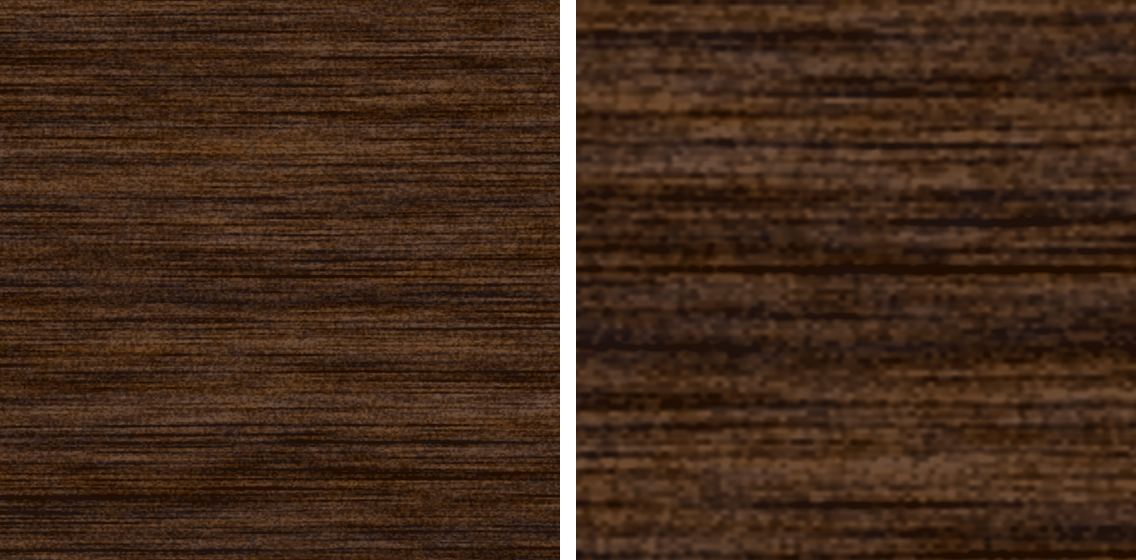
Left, the full canvas; right, a detail of the centre.
Give the GLSL for this texture, as a Shadertoy shader.

```glsl
// Dark walnut veneer with long straight grain lines, fine fibres and faint cross ticks.

float hash(vec2 p) {
    return fract(sin(dot(p, vec2(127.1, 311.7))) * 43758.5453);
}

// One row of smooth noise, shifted randomly so that streak ends never line up.
float rowNoise(float x, float row) {
    x += 37.0 * hash(vec2(row, 5.3));
    float cell = floor(x);
    return mix(hash(vec2(cell, row)), hash(vec2(cell + 1.0, row)),
               smoothstep(0.0, 1.0, x - cell));
}

float streaks(vec2 p) {
    float row = floor(p.y);
    return mix(rowNoise(p.x, row), rowNoise(p.x, row + 1.0),
               smoothstep(0.0, 1.0, p.y - row));
}

// One thin line per row, wandering a little and fading in and out along its length.
float grainLines(vec2 p, float halfWidth) {
    float row = floor(p.y);
    float centre = 0.3 + 0.25 * hash(vec2(row, 9.1)) + 0.15 * rowNoise(p.x * 2.0, row + 500.0);
    float strength = smoothstep(0.3, 0.85, rowNoise(p.x, row));
    return strength * (1.0 - smoothstep(0.0, halfWidth, abs(p.y - row - centre)));
}

void mainImage(out vec4 fragColor, in vec2 fragCoord) {
    vec2 uv = fragCoord / iResolution.xy;

    // Slight waviness of the fibres
    vec2 p = uv;
    p.y += 0.006 * streaks(uv * vec2(2.0, 3.0) + 3.0);

    // Tone: long growth bands and streaks, then fibres and fine grain
    float band = streaks(p * vec2(0.7, 20.0) + 11.0);
    float tone = 0.56;
    tone += 0.27 * (band - 0.5);
    tone += 0.30 * (streaks(p * vec2(1.2, 52.0) + 71.0) - 0.5);
    tone += 0.38 * (streaks(p * vec2(3.0, 120.0) + 23.0) - 0.5);
    tone += 0.46 * (streaks(p * vec2(14.0, 240.0) + 57.0) - 0.5);
    tone += 0.58 * (streaks(uv * vec2(230.0, 290.0) + 91.0) - 0.5);

    // Short vertical ticks, strongest in the light bands
    float ticks = streaks(uv.yx * vec2(60.0, 230.0) + 17.0);
    tone += 0.20 * (ticks - 0.5) * smoothstep(0.3, 0.8, band);

    // Dark lines: long veins and shorter pores between them
    tone -= 0.46 * grainLines(p * vec2(3.0, 64.0) + 133.0, 0.28);
    tone -= 0.34 * grainLines(p * vec2(9.0, 105.0) + 211.0, 0.36);

    // Walnut colours from dark heartwood to pale fibre
    tone = clamp(tone, 0.0, 1.0);
    vec3 wood = mix(vec3(0.125, 0.060, 0.026), vec3(0.260, 0.159, 0.088),
                    min(tone * 2.0, 1.0));
    wood = mix(wood, vec3(0.42, 0.290, 0.195), max(tone - 0.5, 0.0) * 2.0);

    // Drift between warm red brown and greyer brown
    float grey = 0.5 * streaks(p * vec2(3.0, 45.0) + 307.0)
               + 0.5 * streaks(p * vec2(40.0, 130.0) + 401.0) - 0.5;
    wood += grey * vec3(-0.01, 0.035, 0.11);

    fragColor = vec4(wood, 1.0);
}
```
